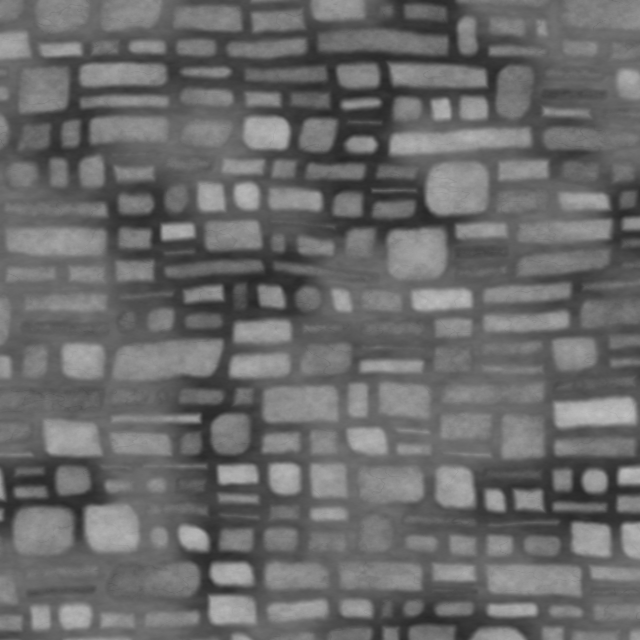
Reproduce this texture map procedurally as a Shadertoy shader.

```glsl
// Grey relief of a dry-stone wall: wavy courses are cut into irregular blocks
// by a random recursive split; each block holds a rounded, weathered stone
// whose soft dome fades into the dark joints around it.

#define COURSES 8.0        // courses over the canvas height
#define COLUMNS 4.0        // starting blocks along a course
#define ASPECT 1.9         // blocks wider than this are cut upright
#define JOINT 0.0045       // mean inset of a stone in its block
#define WARP 0.013         // waviness of the courses
#define JOINT_DARK 0.19
#define JOINT_LIGHT 0.41
#define STONE_DARK 0.46
#define STONE_LIGHT 0.69
#define GRAIN 0.10         // strength of the fine surface texture

float hash(vec2 p) {
    vec3 q = fract(vec3(p.xyx) * 0.1031);
    q += dot(q, q.yzx + 33.33);
    return fract((q.x + q.y) * q.z);
}

float noise(vec2 p) {
    vec2 i = floor(p), f = fract(p);
    f = f * f * (3.0 - 2.0 * f);
    return mix(mix(hash(i), hash(i + vec2(1, 0)), f.x),
               mix(hash(i + vec2(0, 1)), hash(i + vec2(1, 1)), f.x), f.y);
}

float fbm(vec2 p) {
    float sum = 0.0, amp = 0.533;
    for (int i = 0; i < 4; i++) {
        sum += amp * noise(p);
        p = mat2(1.6, 1.2, -1.2, 1.6) * p + 17.3;
        amp *= 0.5;
    }
    return sum;
}

float roundBox(vec2 p, vec2 halfSize, float radius) {
    vec2 q = abs(p) - halfSize + radius;
    return length(max(q, 0.0)) + min(max(q.x, q.y), 0.0) - radius;
}

float smoothMax(float a, float b, float k) {
    float h = max(k - abs(a - b), 0.0) / k;
    return max(a, b) + h * h * k * 0.25;
}

// Jittered division of a line: edge of a slot, and the slot holding x
float slotEdge(float i, float row) { return i + 0.5 * hash(vec2(i + 50.0, row + 9.0)); }

float slotIndex(float x, float row) {
    float i = floor(x);
    return x < slotEdge(i, row) ? i - 1.0 : i;
}

// Finds the block around p: its corners and a random seed
float findBlock(vec2 p, out vec2 lo, out vec2 hi) {
    vec2 scale = vec2(COLUMNS, COURSES), g = p * scale;
    float row = slotIndex(g.y, 70.0);
    float shift = hash(vec2(row + 20.0, 5.0));
    float col = slotIndex(g.x + shift, row);
    lo = vec2(slotEdge(col, row) - shift, slotEdge(row, 70.0)) / scale;
    hi = vec2(slotEdge(col + 1.0, row) - shift, slotEdge(row + 1.0, 70.0)) / scale;
    float seed = hash(vec2(col + 31.0, row + 47.0));
    for (int k = 0; k < 6; k++) {
        vec2 size = hi - lo;
        float r = hash(vec2(seed * 83.0, 3.0));
        if (size.x * size.y < 0.004 + 0.014 * r * r * r) break;
        int axis = size.x < size.y * ASPECT ? 1 : 0;
        float cut = mix(lo[axis], hi[axis], mix(0.3, 0.7, hash(vec2(seed * 71.0, 8.0))));
        bool upper = p[axis] > cut;
        if (upper) lo[axis] = cut; else hi[axis] = cut;
        seed = hash(vec2(seed * 97.0 + 1.0, upper ? 13.0 : 29.0));
    }
    return seed;
}

void mainImage(out vec4 fragColor, in vec2 fragCoord) {
    vec2 uv = fragCoord / iResolution.y;

    // Wavy courses
    vec2 p = uv + WARP * (2.0 * vec2(noise(uv * 6.0), noise(uv * 5.0 + 40.0)) - 1.0);
    p += 0.005 * (vec2(fbm(uv * 24.0), fbm(uv * 24.0 + 60.0)) - 0.5);

    vec2 lo, hi;
    float seed = findBlock(p, lo, hi);
    vec4 rnd = vec4(hash(vec2(seed * 91.0, 1.0)), hash(vec2(seed * 91.0, 2.0)),
                    hash(vec2(seed * 91.0, 4.0)), hash(vec2(seed * 91.0, 6.0)));
    vec2 local = p - 0.5 * (lo + hi), halfSize = 0.5 * (hi - lo);
    float thick = min(halfSize.x, halfSize.y);
    vec2 own = uv + seed * 40.0;

    // Skewed, rounded outline kept inside its block
    vec2 q = local + local.yx * (rnd.xy - 0.5) * vec2(0.45, 0.16);
    float d = roundBox(q, halfSize - JOINT * mix(0.3, 1.3, rnd.z), thick * mix(0.4, 0.9, rnd.w));
    d += (fbm(own * 20.0) - 0.5) * min(0.5 * thick, 0.016);
    d = smoothMax(d, roundBox(local, halfSize, 0.0) + 0.003, 0.006);

    // Stone face: own tone, tilted plane, mottling, fine grain and faint cracks
    float face = mix(STONE_DARK, STONE_LIGHT, rnd.x);
    face -= 0.09 * (1.0 - smoothstep(0.010, 0.026, thick));
    face -= 0.13 * exp(-max(-d, 0.0) / 0.010);
    face += 0.05 * dot(local / halfSize, rnd.zw - 0.5);
    face += 0.20 * (fbm(own * vec2(13.0, 18.0)) - 0.5);
    face += GRAIN * (fbm(uv * vec2(95.0, 125.0)) - 0.5);
    float vein = abs(fbm(own * vec2(16.0, 30.0) + 7.0) - 0.5);
    face -= 0.035 * smoothstep(0.025, 0.0, vein) * noise(own * 25.0);

    // Joints: deep hollows and shallower packed gaps
    float joint = mix(JOINT_DARK, JOINT_LIGHT, smoothstep(0.15, 0.8, noise(uv * 9.0 + 3.0)));
    joint += GRAIN * (fbm(uv * vec2(45.0, 80.0)) - 0.5);

    float grey = mix(joint, face, smoothstep(-0.003, 0.009, -d));
    fragColor = vec4(vec3(grey), 1.0);
}
```
